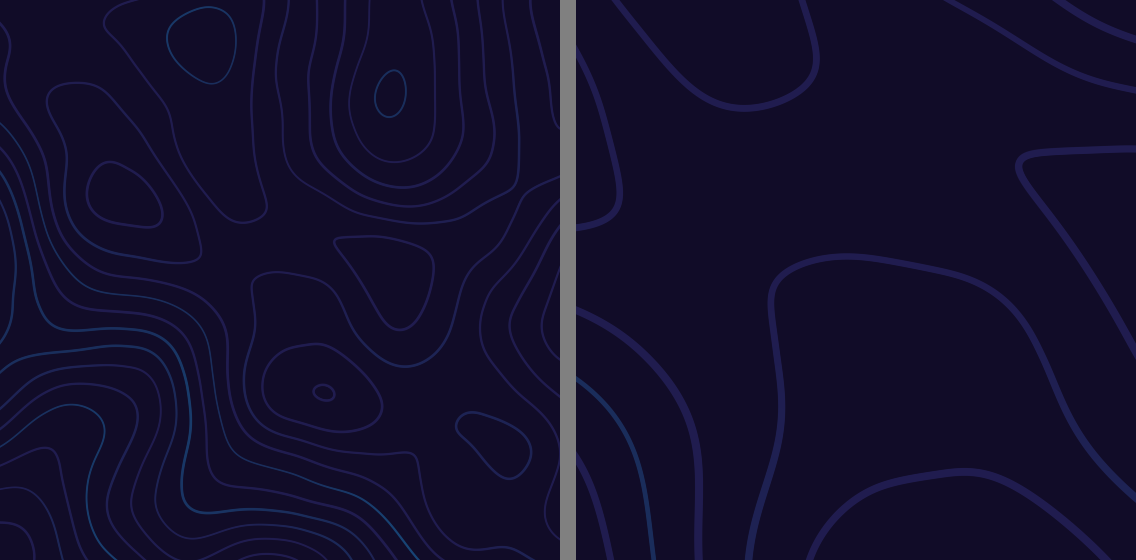
Left: the whole. Right: its middle third, enlarged.
This pattern is drawn by a Shadertoy shader. Its source:

```glsl
// Topographic contour lines in violet and blue on a deep indigo ground.

float hash(float n) {
    return fract(sin(n * 91.17 + 3.7) * 4375.85);
}

// Random unit vector for a lattice corner.
vec2 cornerDirection(vec2 cell) {
    float angle = 6.28318 * fract(sin(dot(cell, vec2(127.1, 311.7))) * 4375.85);
    return vec2(cos(angle), sin(angle));
}

// Gradient noise with quintic blending, so contours bend without kinks.
float noise(vec2 p) {
    vec2 cell = floor(p), f = fract(p);
    vec2 blend = f * f * f * (f * (f * 6.0 - 15.0) + 10.0);
    vec2 e = vec2(1.0, 0.0);
    float a = dot(cornerDirection(cell), f);
    float b = dot(cornerDirection(cell + e.xy), f - e.xy);
    float c = dot(cornerDirection(cell + e.yx), f - e.yx);
    float d = dot(cornerDirection(cell + e.xx), f - e.xx);
    return mix(mix(a, b, blend.x), mix(c, d, blend.x), blend.y);
}

// Terrain height, measured in contour steps.
float terrain(vec2 p) {
    float slope = 11.0 * smoothstep(-0.15, 1.2, p.x + p.y);
    float hills = 6.0 * noise(p * 3.1 + vec2(4.3, 7.6));
    float ripples = 0.65 * noise(p * 7.0 + vec2(21.4, 2.8));
    return slope + hills + ripples;
}

void mainImage(out vec4 fragColor, in vec2 fragCoord) {
    vec2 p = fragCoord / iResolution.y;
    float pixel = 1.0 / iResolution.y;

    // Distance to the nearest contour, from height and its gradient.
    float height = terrain(p);
    vec2 e = vec2(0.001, 0.0);
    vec2 gradient = vec2(terrain(p + e.xy) - terrain(p - e.xy),
                         terrain(p + e.yx) - terrain(p - e.yx)) / (2.0 * e.x);
    float level = round(height);
    float dist = abs(height - level) / max(length(gradient), 2.0);

    // Every contour has its own tone and weight, drifting along its length.
    float drift = noise(p * 2.3 + level * 5.1);
    float tone = hash(level) + 0.45 * drift;
    float halfWidth = mix(0.0014, 0.0024, clamp(hash(level + 40.0) + drift, 0.0, 1.0));
    float line = 1.0 - smoothstep(halfWidth - 0.6 * pixel, halfWidth + 0.6 * pixel, dist);

    vec3 ground = vec3(0.068, 0.048, 0.158);
    vec3 violet = vec3(0.125, 0.11, 0.31);
    vec3 blue = vec3(0.10, 0.18, 0.36);
    vec3 azure = vec3(0.09, 0.27, 0.46);
    vec3 ink = mix(violet, blue, smoothstep(0.4, 0.8, tone));
    ink = mix(ink, azure, smoothstep(0.8, 1.1, tone));

    fragColor = vec4(mix(ground, ink, line), 1.0);
}
```
